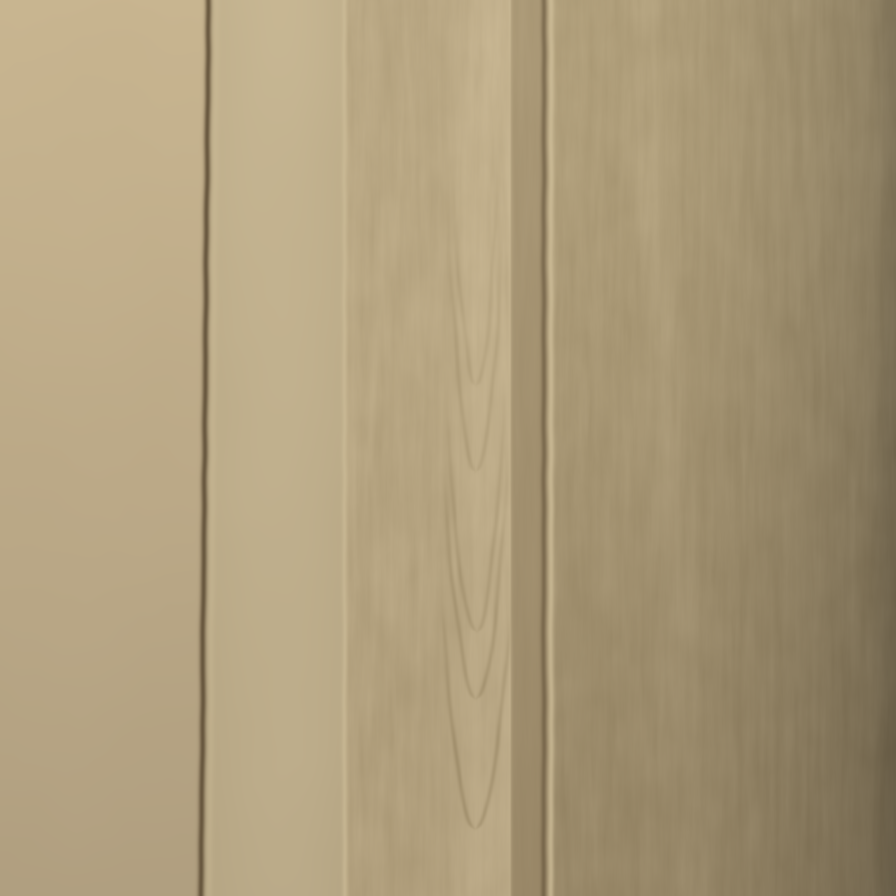
A Shadertoy shader for this texture:

```glsl
// Pale wooden panelling: five upright boards divided by a groove, ridges and steps.
// Each board is a soft gradient; stretched gradient noise gives fibres and mottling,
// and parabolas bent by noise give the arched grain of the middle board.

// Seam positions, from left to right
const float GROOVE_X = 0.2325;
const float GROOVE_LEAN = 0.008;
const float RIDGE_X = 0.385;
const float STEP_X = 0.570;
const float BEAD_X = 0.613;

// Board colours
const vec3 LEFT_TOP = vec3(0.785, 0.710, 0.565);
const vec3 LEFT_LOW = vec3(0.690, 0.622, 0.500);
const vec3 STRIP_TOP = vec3(0.755, 0.690, 0.550);
const vec3 STRIP_LOW = vec3(0.715, 0.652, 0.520);
const vec3 GRAIN_TOP = vec3(0.725, 0.655, 0.515);
const vec3 GRAIN_LOW = vec3(0.690, 0.620, 0.485);
const vec3 STILE_TOP = vec3(0.670, 0.600, 0.465);
const vec3 STILE_LOW = vec3(0.600, 0.530, 0.405);
const vec3 RIGHT_TOP = vec3(0.690, 0.622, 0.480);
const vec3 RIGHT_LOW = vec3(0.595, 0.530, 0.405);
const vec3 GROOVE_DARK = vec3(0.340, 0.275, 0.185);
const vec3 EDGE_LIGHT = vec3(0.820, 0.755, 0.610);

// Grain strengths
const float FIBRE = 0.045;
const float MOTTLE = 0.035;
const float ARCH_DEPTH = 0.075;
const int ARCH_COUNT = 5;

vec2 hashGradient(vec2 p) {
    vec3 q = fract(vec3(p.xyx) * vec3(0.1031, 0.1030, 0.0973));
    q += dot(q, q.yzx + 33.33);
    return fract((q.xx + q.yz) * q.zy) * 2.0 - 1.0;
}

float gradientNoise(vec2 p) {
    vec2 i = floor(p), f = fract(p);
    vec2 u = f * f * f * (f * (f * 6.0 - 15.0) + 10.0);
    vec2 e = vec2(0.0, 1.0);
    float low = mix(dot(hashGradient(i), f), dot(hashGradient(i + e.yx), f - e.yx), u.x);
    float high = mix(dot(hashGradient(i + e.xy), f - e.xy), dot(hashGradient(i + e.yy), f - e.yy), u.x);
    return mix(low, high, u.y);
}

float fbm(vec2 p) {
    float sum = 0.0, gain = 0.6;
    for (int i = 0; i < 4; i++) {
        sum += gain * gradientNoise(p);
        p = p * 2.03 + 17.3;
        gain *= 0.5;
    }
    return sum;
}

// Soft upright line, never thinner than a pixel
float line(float d, float width) {
    float w = max(width, 0.8 / iResolution.x);
    return exp(-d * d / (w * w));
}

// 0 to the left of a seam, 1 to the right
float rightOf(float d) {
    float w = max(0.0015, 0.75 / iResolution.x);
    return smoothstep(-w, w, d);
}

// Nested U-shaped growth rings, open at the top
float arches(vec2 p) {
    float dx = p.x - 0.531 + 0.006 * gradientNoise(vec2(3.0, p.y * 9.0));
    float sum = 0.0;
    for (int i = 0; i < ARCH_COUNT; i++) {
        float k = float(i);
        float tip = 0.075 + 0.125 * k + 0.03 * sin(k * 2.4);
        float rise = p.y - tip;
        float halfWidth = (0.038 - 0.003 * k) * sqrt(clamp(rise / 0.24, 0.0, 1.0));
        float fade = smoothstep(-0.004, 0.006, rise) * (1.0 - smoothstep(0.08, 0.34, rise));
        sum += line(abs(dx) - halfWidth, 0.0028) * fade * (0.95 - 0.12 * k);
    }
    return sum;
}

void mainImage(out vec4 fragColor, in vec2 fragCoord) {
    vec2 uv = fragCoord / iResolution.xy;
    float wobble = 0.0015 * gradientNoise(vec2(1.7, uv.y * 22.0));
    float groove = uv.x - GROOVE_X + GROOVE_LEAN * (1.0 - uv.y) + wobble;
    float ridge = uv.x - RIDGE_X - wobble;
    float ledge = uv.x - STEP_X;
    float bead = uv.x - BEAD_X + wobble;

    // Shared wood noise
    float fibre = fbm(vec2(uv.x * 95.0, uv.y * 7.0));
    float mottle = fbm(uv * vec2(24.0, 15.0) + 5.0);
    float cloud = fbm(uv * vec2(5.0, 3.0) + 11.0);

    // Smooth left boards
    vec3 left = mix(LEFT_LOW, LEFT_TOP, uv.y) + 0.012 * cloud;
    vec3 strip = mix(STRIP_LOW, STRIP_TOP, uv.y) + 0.018 * cloud;
    strip += 0.02 * sin(3.14159 * clamp((uv.x - GROOVE_X) / (RIDGE_X - GROOVE_X), 0.0, 1.0));

    // Middle board: mottled on the left, paler with arches on the right
    vec3 grain = mix(GRAIN_LOW, GRAIN_TOP, smoothstep(0.0, 0.8, uv.y));
    grain += 0.035 * smoothstep(0.485, 0.535, uv.x + 0.012 * cloud);
    grain += FIBRE * fibre + MOTTLE * mottle - ARCH_DEPTH * arches(uv);

    // Narrow shaded stile
    vec3 stile = mix(STILE_LOW, STILE_TOP, uv.y) + 0.6 * FIBRE * fibre;

    // Right board: falls into shade to the right, with pale leaning streaks
    vec3 right = mix(RIGHT_LOW, RIGHT_TOP, smoothstep(-0.1, 1.0, uv.y));
    float across = clamp((uv.x - BEAD_X) / (1.0 - BEAD_X), 0.0, 1.0);
    right *= 1.0 - (0.27 - 0.07 * uv.y) * pow(across, 2.2);
    right *= 1.0 - 0.08 * smoothstep(0.965, 1.0, uv.x + 0.02 * cloud);
    float streak = uv.x - 0.775 + 0.055 * uv.y + 0.012 * cloud;
    right += 0.022 * line(streak, 0.022) + FIBRE * fibre + MOTTLE * mottle;

    // Lay the boards side by side
    vec3 color = mix(left, strip, rightOf(groove));
    color = mix(color, grain, rightOf(ridge));
    color = mix(color, stile, rightOf(ledge));
    color = mix(color, right, rightOf(bead));

    // Seams: dark groove, pale ridge, step edge, shadowed bead
    color = mix(color, EDGE_LIGHT, 0.28 * line(groove - 0.009, 0.004));
    color = mix(color, GROOVE_DARK, 0.82 * line(groove, 0.0036));
    color = mix(color, EDGE_LIGHT, 0.55 * line(ridge, 0.0032));
    color = mix(color, EDGE_LIGHT, 0.22 * line(ledge, 0.0025));
    color = mix(color, GROOVE_DARK, 0.50 * line(bead + 0.006, 0.0032));
    color = mix(color, EDGE_LIGHT, 0.72 * line(bead - 0.002, 0.0036));

    fragColor = vec4(clamp(color, 0.0, 1.0), 1.0);
}
```
